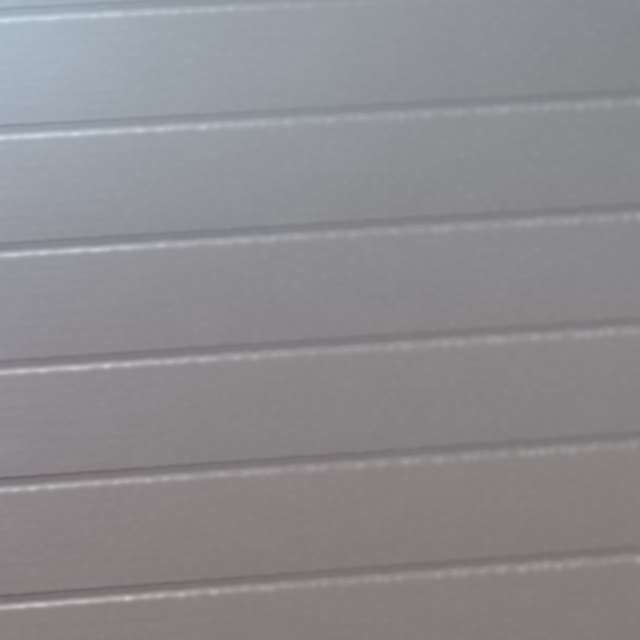
Give the GLSL for this texture, as a WebGL 2 fragment shader.

```glsl
#version 300 es
precision highp float;
// Brushed grey metal slats with slightly tilted grooves under a cool light from the upper left.
uniform vec2 u_resolution;
out vec4 fragColor;

vec2 hash2(vec2 p) {
  vec3 q = fract(p.xyx * vec3(0.1031, 0.1030, 0.0973));
  q += dot(q, q.yzx + 33.33);
  return fract((q.xx + q.yz) * q.zy);
}

// Soft cellular noise: sum of blurred scattered points, near zero mean
float cellular(vec2 p) {
  vec2 cell = floor(p);
  float sum = 0.0;
  for (int j = -1; j <= 1; j++)
    for (int i = -1; i <= 1; i++) {
      vec2 c = cell + vec2(i, j);
      vec2 r = c + hash2(c) - p;
      sum += exp(-6.0 * dot(r, r));
    }
  return sum - 0.52;
}

float ridge(float d, float width) {
  return exp(-d * d / (width * width));
}

void main() {
  vec2 uv = gl_FragCoord.xy / u_resolution;

  // Slats: tilted, with the spacing narrowing slightly to the right
  float spacing = mix(0.1836, 0.1785, uv.x);
  float v = (uv.y - mix(0.0505, 0.128, uv.x)) / spacing;
  float groove = round(v);
  vec2 vary = hash2(vec2(groove + 7.0, 3.0));

  // Diffuse light: warm grey below, neutral above, blue glow at the upper left
  vec3 color = mix(vec3(0.518, 0.485, 0.48), vec3(0.545, 0.555, 0.57), smoothstep(-0.05, 1.0, uv.y));
  color += vec3(0.035, 0.038, 0.058) * exp(-3.0 * uv.x) * smoothstep(-0.3, 0.5, uv.y);
  vec2 glow = (uv - vec2(-0.05, 0.96)) / vec2(0.42, 0.27);
  color += vec3(0.09, 0.13, 0.15) * exp(-dot(glow, glow));
  color += vec3(0.02, 0.026, 0.028) * ridge(uv.x - 0.5 - 0.4 * (uv.y - 0.9), 0.17) * smoothstep(0.5, 1.0, uv.y);
  color -= 0.025 * smoothstep(0.75, 1.05, uv.x) * smoothstep(0.4, 1.0, uv.y);
  color += 0.014 * (fract(v) - 0.5);

  // Brushed grain on the left, faint blurred mottling everywhere
  float grain = sin(v * 47.0 + 2.0 * sin(uv.x * 9.0)) + sin(v * 83.0 + 3.0 * sin(uv.x * 5.0 + groove));
  color += 0.003 * grain * exp(-3.5 * uv.x);
  color += 0.004 * cellular(uv * vec2(13.0, 20.0)) + 0.008 * cellular(uv * vec2(75.0, 95.0));

  // Groove edges: ragged wobble grows to the right
  float ragged = cellular(vec2(uv.x * 60.0, groove * 5.0 + 0.5));
  float wobble = sin(uv.x * 95.0 + groove * 4.0) + 0.6 * sin(uv.x * 211.0 + groove * 9.0) + 2.0 * ragged;
  float d = (v - groove) * spacing + wobble * mix(0.0002, 0.0007, uv.x);

  // Flat shadow band with a thin dark lip along its upper side
  float blur = mix(0.003, 0.005, uv.x);
  float band = smoothstep(-blur, blur, d - 0.007) * (1.0 - smoothstep(-blur, blur, d - 0.0205));
  float shadow = 0.048 * band * mix(1.0, 0.75, uv.x);
  shadow += (0.015 + 0.06 * vary.x) * ridge(d - 0.0175, 0.0028) * exp(-3.0 * uv.x);
  color -= shadow * mix(1.0, 0.6, smoothstep(0.6, 1.0, uv.y)) * vec3(1.0, 1.0, 0.92);

  // Bright lower edge: crisp at the left, broad, pale and broken to the right and the top
  float strength = mix(0.2, 0.062, smoothstep(0.0, 0.55, uv.x)) * mix(1.05, 0.65, uv.y);
  strength *= 0.85 + 0.25 * vary.y + ragged * mix(0.3, 0.9, uv.x);
  strength *= 1.0 - 0.8 * smoothstep(0.3, 0.65, uv.x) * smoothstep(0.9, 1.0, uv.y);
  color += strength * ridge(d, mix(0.0045, 0.0075, smoothstep(0.0, 0.7, uv.x))) * vec3(0.97, 1.0, 1.02);

  fragColor = vec4(clamp(color, 0.0, 1.0), 1.0);
}
```
